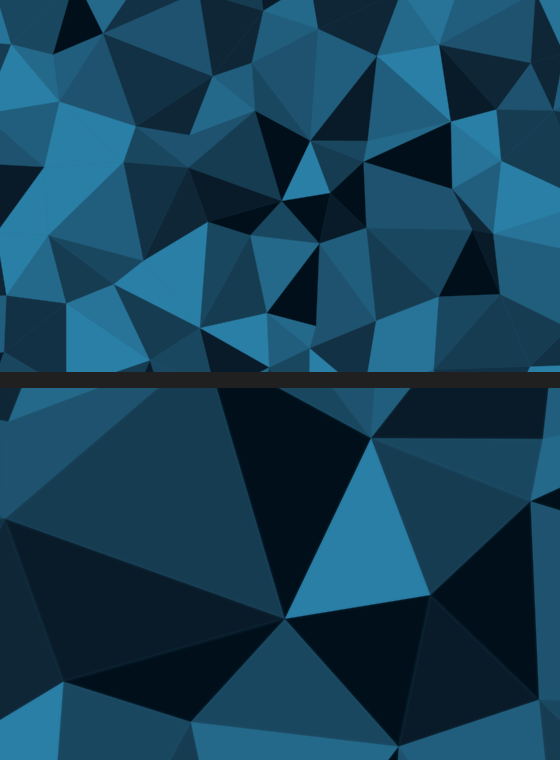
Top, the full canvas; bottom, a detail of the centre.
Reproduce this background procedurally as a WebGL 1 fragment shader.

```glsl
precision highp float;
// Low-poly mesh of flat blue triangles, from near black to bright blue.
// A jittered grid gives the corners; each quad is split along its shorter
// valid diagonal, and antialiased triangle coverages are summed per pixel.

uniform vec2 u_resolution;

float hash(vec2 p) {
  return fract(sin(dot(p, vec2(127.1, 311.7))) * 43758.5453);
}

// Grid corner, displaced so that neighbouring ranges never overlap
vec2 corner(vec2 id) {
  return id + 0.8 * (vec2(hash(id + 3.7), hash(id + 41.3)) - 0.5);
}

float cross2(vec2 u, vec2 v) {
  return u.x * v.y - u.y * v.x;
}

// True if the line from a to b separates p and q
bool separates(vec2 a, vec2 b, vec2 p, vec2 q) {
  return cross2(b - a, p - a) * cross2(b - a, q - a) < 0.0;
}

// Signed distance to the line from a to b, negative on its left
float edgeDistance(vec2 p, vec2 a, vec2 b) {
  return cross2(p - a, normalize(b - a));
}

// Counterclockwise triangle, negative inside
float triangleDistance(vec2 p, vec2 a, vec2 b, vec2 c) {
  return max(edgeDistance(p, a, b),
             max(edgeDistance(p, b, c), edgeDistance(p, c, a)));
}

// Blue ramp in eleven steps
vec3 blueShade(float level) {
  float t = floor(clamp(level * 1.1 - 0.02, 0.0, 1.0) * 10.0 + 0.5) / 10.0;
  return vec3(0.163 * pow(t, 0.67), 0.06 + 0.437 * t, 0.10 + 0.552 * t);
}

void main() {
  float rows = 5.8;
  vec2 p = gl_FragCoord.xy / u_resolution.y * rows;
  float pixel = rows / u_resolution.y;
  vec2 cell = floor(p);

  vec3 colorSum = vec3(0.0);
  float coverSum = 0.0;
  float nearestEdge = 1.0;

  for (int y = -1; y <= 1; y++) {
    for (int x = -1; x <= 1; x++) {
      vec2 id = cell + vec2(float(x), float(y));
      vec2 a = corner(id);
      vec2 b = corner(id + vec2(1.0, 0.0));
      vec2 c = corner(id + vec2(1.0, 1.0));
      vec2 d = corner(id + vec2(0.0, 1.0));

      // Split the quad, with the diagonal kept inside it
      bool acInside = separates(a, c, b, d);
      bool bdInside = separates(b, d, a, c);
      bool useAC = acInside && (!bdInside || distance(a, c) < distance(b, d));
      float first = triangleDistance(p, a, b, useAC ? c : d);
      float second = useAC ? triangleDistance(p, a, c, d)
                           : triangleDistance(p, b, c, d);

      // Half of the pairs share a similar shade, the others are unrelated
      float level = fract(dot(id, vec2(0.618, 0.414)) + 0.4 * hash(id + 17.0));
      float spread = mix(0.12, 1.0, step(0.5, hash(id + 71.9)));
      float pairLevel = fract(level + spread * hash(id + 29.5));

      vec2 cover = clamp(0.5 - vec2(first, second) / (1.3 * pixel), 0.0, 1.0);
      colorSum += cover.x * blueShade(level) + cover.y * blueShade(pairLevel);
      coverSum += cover.x + cover.y;
      nearestEdge = min(nearestEdge, min(abs(first), abs(second)));
    }
  }

  // Faint lighter seam along every edge
  vec3 color = colorSum / max(coverSum, 0.001);
  float seam = 1.0 - smoothstep(0.0, max(0.016, pixel), nearestEdge);
  color = mix(color, blueShade(0.7), 0.1 * seam);
  gl_FragColor = vec4(color, 1.0);
}
```
